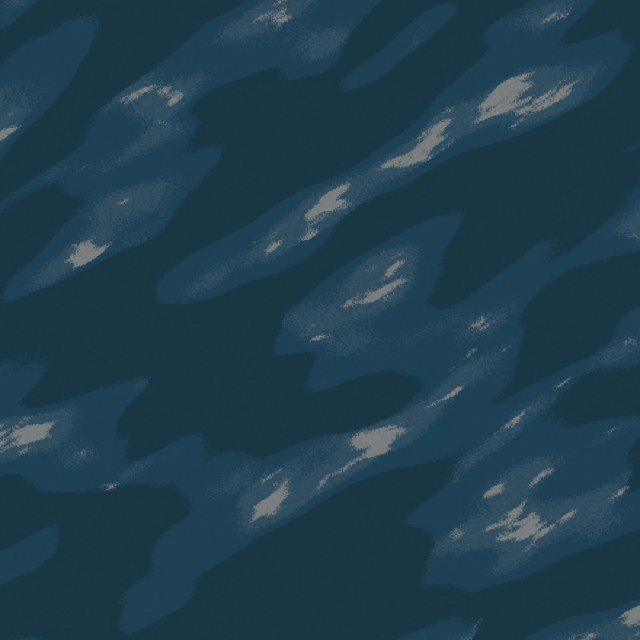
A WebGL 1 fragment shader for this texture:

```glsl
precision highp float;
// Dark rippled water with slanted blue swells, pale sheen and small grey glints.

uniform vec2 u_resolution;

#define SLANT 0.54                      // direction of the ripples, radians
#define SWELL_SCALE vec2(3.1, 11.0)     // ripples per canvas, along and across
#define BEND 0.035                      // how far the ripples meander
#define SWELL_LEVEL 0.035               // higher: less blue
#define SHEEN_LEVEL 0.295               // higher: less pale sheen
#define GLINT_LEVEL 0.575               // higher: fewer glints
#define GRAIN_CELLS 440.0
#define GRAIN 0.10
#define DEEP_COLOR vec3(0.100, 0.212, 0.264)
#define SWELL_COLOR vec3(0.118, 0.252, 0.332)
#define SHEEN_COLOR vec3(0.190, 0.305, 0.375)
#define GLINT_COLOR vec3(0.475, 0.490, 0.495)

float hash(vec2 p) {
  vec3 q = fract(p.xyx * vec3(0.1031, 0.1030, 0.0973));
  q += dot(q, q.yzx + 33.33);
  return fract((q.x + q.y) * q.z);
}

vec2 gradient(vec2 cell) {
  float angle = 6.28318 * hash(cell + 57.0);
  return vec2(cos(angle), sin(angle));
}

float gradientNoise(vec2 p) {
  vec2 i = floor(p);
  vec2 f = p - i;
  vec2 w = f * f * f * (f * (f * 6.0 - 15.0) + 10.0);
  vec2 e = vec2(1.0, 0.0);
  float bottom = mix(dot(gradient(i), f), dot(gradient(i + e.xy), f - e.xy), w.x);
  float top = mix(dot(gradient(i + e.yx), f - e.yx), dot(gradient(i + e.xx), f - e.xx), w.x);
  return mix(bottom, top, w.y);
}

// Soft step of a given half width around a level.
float rise(float level, float halfWidth, float value) {
  return smoothstep(level - halfWidth, level + halfWidth, value);
}

void main() {
  vec2 p = gl_FragCoord.xy / min(u_resolution.x, u_resolution.y);

  // Axes along and across the ripples, gently bent
  float c = cos(SLANT);
  float s = sin(SLANT);
  vec2 ripple = vec2(c * p.x + s * p.y, c * p.y - s * p.x);
  ripple.y += BEND * gradientNoise(p * 3.2 + 11.0);
  ripple.y += 0.2 * BEND * gradientNoise(p * 13.0 + 29.0);
  vec2 q = ripple * SWELL_SCALE;

  // Wave height, then finer chop that breaks up the crests
  float height = gradientNoise(q + 40.0) + 0.35 * gradientNoise(q * vec2(1.7, 1.9) + 71.0);
  float crest = height + 0.5 * gradientNoise(q * vec2(2.3, 1.8) + 93.0);
  float sparkle = crest + 0.55 * gradientNoise(q * vec2(4.2, 3.6) + 17.0)
                + 0.28 * gradientNoise(q * vec2(8.0, 9.0) + 131.0);

  // Fine speckle that roughens the tone borders
  float grain = GRAIN * (hash(floor(p * GRAIN_CELLS)) - 0.5);

  float swell = rise(SWELL_LEVEL, 0.025, height + 0.25 * grain);
  float sheen = swell * rise(SHEEN_LEVEL, 0.09, crest + grain);
  float glint = swell * rise(GLINT_LEVEL, 0.09, sparkle + grain);

  vec3 color = mix(DEEP_COLOR, SWELL_COLOR, swell);
  color = mix(color, SHEEN_COLOR, sheen);
  color = mix(color, GLINT_COLOR, glint);
  color += 0.08 * grain * (1.0 + 3.0 * sheen);
  gl_FragColor = vec4(color, 1.0);
}
```
